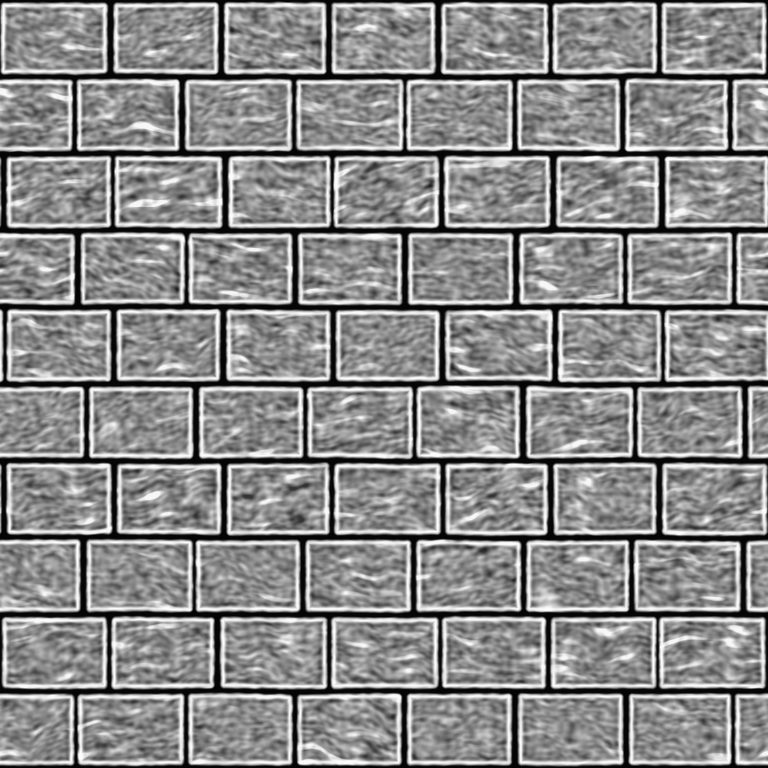
Give the GLSL for this texture map, as a WebGL 2 fragment shader.

```glsl
#version 300 es
precision highp float;
// Grey rough-hewn block wall in running bond, with pale rims and black joints.

uniform vec2 u_resolution;
out vec4 fragColor;

vec2 hash2(vec2 p) {
    vec3 q = fract(p.xyx * vec3(0.1031, 0.1030, 0.0973));
    q += dot(q, q.yzx + 33.33);
    return fract((q.xx + q.yz) * q.zy);
}

// Gradient noise, roughly -0.7 to 0.7
float corner(vec2 cell, vec2 f, vec2 o) {
    return dot(hash2(cell + o + 211.0) * 2.0 - 1.0, f - o);
}

float noise(vec2 p) {
    vec2 i = floor(p), f = p - i;
    vec2 u = f * f * f * (f * (f * 6.0 - 15.0) + 10.0);
    return mix(mix(corner(i, f, vec2(0, 0)), corner(i, f, vec2(1, 0)), u.x),
               mix(corner(i, f, vec2(0, 1)), corner(i, f, vec2(1, 1)), u.x), u.y);
}

float roundedBox(vec2 p, vec2 halfSize, float radius) {
    vec2 q = abs(p) - halfSize + radius;
    return length(max(q, 0.0)) + min(max(q.x, q.y), 0.0) - radius;
}

// Sideways shift of each course, in block widths
float courseShift(float row) {
    float upper = 0.67 + 0.13 * exp(-0.2 * (row - 3.2) * (row - 3.2));
    float lower = 0.045 - 0.0028 * (row - 5.0) * (row - 5.0);
    return mod(row, 2.0) < 0.5 ? upper : lower;
}

float jointHalfWidth(vec2 id) {
    return mix(0.0012, 0.0038, sqrt(hash2(id + 57.0).x));
}

// Chiselled face: tilted streaks, fine grit and a few bright ridges
float chiselledFace(vec2 p, vec2 id) {
    vec2 seed = hash2(id + 19.0);
    float angle = (seed.x - 0.5) * 0.5;
    vec2 q = mat2(cos(angle), sin(angle), -sin(angle), cos(angle)) * p;
    q += seed * 3.0;
    q.y += 0.012 * noise(q * vec2(22.0, 16.0));
    float rough = mix(0.55, 1.2, seed.y);
    float streaks = noise(q * vec2(38.0, 112.0));
    float grit = noise(q * vec2(95.0, 150.0) + 31.0);
    float ridge = noise(q * vec2(20.0, 80.0) + 73.0);
    float tone = 0.55 + rough * (0.40 * streaks + 0.24 * ridge) + 0.36 * grit;
    return tone + 0.30 * rough * smoothstep(0.18, 0.42, ridge);
}

void main() {
    vec2 uv = gl_FragCoord.xy / u_resolution.y;
    vec2 blocks = vec2(7.0, 10.0);
    vec2 size = 1.0 / blocks;

    // Running bond with slightly uneven courses
    vec2 g = uv * blocks;
    g.y += 0.025 * noise(uv * 9.0 + 5.0);
    float row = floor(g.y);
    g.x -= courseShift(mod(row, blocks.y));
    g.x += 0.05 * noise(vec2(g.x * 0.7, row * 7.37 + 0.4));
    vec2 cell = floor(g);
    vec2 id = mod(cell, blocks);
    vec2 p = (g - cell) * size;

    // Depth inside the block; joints vary in width
    vec2 nextId = vec2(mod(id.x + 1.0, blocks.x), id.y);
    vec2 low = vec2(jointHalfWidth(id), 0.0034);
    vec2 high = size - vec2(jointHalfWidth(nextId), 0.0034);
    float depth = -roundedBox(p - 0.5 * (low + high), 0.5 * (high - low), 0.005);
    depth += 0.0014 * noise(uv * 65.0);

    // Face, faint inner shadow and worn pale rim
    float tone = clamp(chiselledFace(p, id), 0.2, 0.97);
    float shade = (depth - 0.0095) / 0.003;
    tone -= 0.10 * exp(-shade * shade);
    float rim = (depth - 0.0038) / 0.0026;
    float wear = clamp(0.93 + 0.6 * noise(uv * 45.0 + 12.0), 0.5, 1.0);
    tone = mix(tone, 0.99, wear * exp(-rim * rim));

    // Dark joints with a soft edge
    float soft = max(0.0018, 0.8 / u_resolution.y);
    tone = mix(0.02, tone, smoothstep(-soft, soft, depth));
    fragColor = vec4(vec3(clamp(tone, 0.0, 1.0)), 1.0);
}
```
